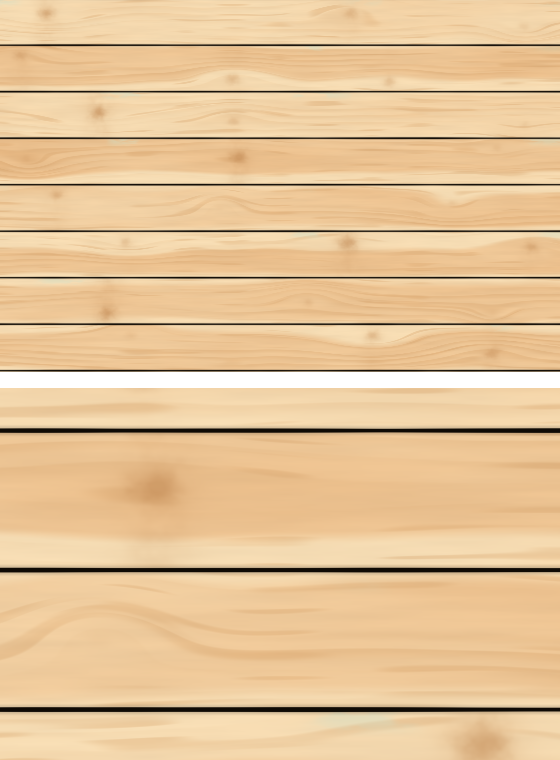
Top: the whole. Bottom: its middle third, enlarged.
A Shadertoy shader for this texture:

```glsl
// Eight pale pine boards stacked across the canvas, parted by thin dark gaps.
// Each board has a wavy heartwood band, and growth lines are contours of a
// height field that bends around scattered knots; fibres and wear lie on top.

#define BOARDS 8.0
#define SHIFT 0.0035
#define GAP_HALF 0.0019
#define KNOTS 3
#define RINGS 7.0
#define RING_DEPTH 0.34
#define FIBRE_DEPTH 0.045
#define WEAR 0.45

const vec3 SAPWOOD = vec3(0.965, 0.865, 0.705);
const vec3 HEARTWOOD = vec3(0.925, 0.760, 0.565);
const vec3 RING_TONE = vec3(0.835, 0.630, 0.410);
const vec3 KNOT_TONE = vec3(0.760, 0.540, 0.330);
const vec3 PAINT = vec3(0.820, 0.875, 0.780);
const vec3 GAP_TONE = vec3(0.060, 0.040, 0.015);

// Heartwood per board, bottom to top: low edge, high edge, left and right strength
const vec4 HEART[8] = vec4[8](
    vec4(0.02, 0.82, 0.75, 0.85), vec4(0.10, 0.86, 0.75, 0.80),
    vec4(0.06, 0.62, 0.85, 0.95), vec4(0.12, 0.88, 0.50, 1.00),
    vec4(0.27, 1.10, 1.00, 0.85), vec4(0.05, 0.95, 0.12, 0.32),
    vec4(0.22, 0.94, 0.90, 0.95), vec4(0.10, 0.90, 0.15, 0.32));

float hash(vec2 p) {
    vec3 q = fract(vec3(p.xyx) * 0.1031);
    q += dot(q, q.yzx + 33.33);
    return fract((q.x + q.y) * q.z);
}

float noise(vec2 p) {
    vec2 i = floor(p), f = fract(p);
    f = f * f * (3.0 - 2.0 * f);
    return mix(mix(hash(i), hash(i + vec2(1, 0)), f.x),
               mix(hash(i + vec2(0, 1)), hash(i + vec2(1, 1)), f.x), f.y);
}

float fbm(vec2 p) {
    return 0.55 * noise(p) + 0.3 * noise(p * 2.1 + 7.3) + 0.15 * noise(p * 4.3 + 19.1);
}

// Returns the bent grain height in x and the knot darkness in y
vec2 grainField(float x, float v, float row, float aspect) {
    float height = v + 0.26 * (fbm(vec2(x * 2.2, v * 0.9 + row * 11.0)) - 0.5);
    float knot = 0.0;
    for (int i = 0; i < KNOTS; i++) {
        vec2 id = vec2(float(i) + 3.0, row * 5.0 + 2.0);
        float size = hash(id + 31.0);
        vec2 centre = vec2((float(i) + hash(id)) / float(KNOTS) * aspect,
                           mix(0.2, 0.8, hash(id + 13.0)));
        vec2 d = vec2(x, v) - centre;
        vec2 swell = d / vec2(mix(0.06, 0.17, size), 0.34);
        float bump = exp(-dot(swell, swell));
        height += bump * ((hash(id + 47.0) - 0.5) * 0.55 - 0.65 * d.y);
        vec2 core = d / vec2(mix(0.010, 0.022, size), mix(0.06, 0.13, size));
        float r = length(core) + 0.8 * (fbm(vec2(x * 60.0, v * 9.0)) - 0.5);
        float smear = exp(-pow(d.x / 0.035, 2.0)) * fbm(vec2(x * 45.0, v * 5.0 + row));
        knot += size * (0.55 * exp(-r * r) + 0.22 * smear * size);
    }
    return vec2(height, knot);
}

vec3 boardColor(float x, float v, float row, float aspect) {
    vec4 heart = HEART[int(clamp(row, 0.0, 7.0))];
    vec2 field = grainField(x, v, row, aspect);

    // Heartwood band with soft, wandering edges
    float band = smoothstep(heart.x - 0.06, heart.x + 0.06, field.x)
               * (1.0 - smoothstep(heart.y - 0.06, heart.y + 0.08, field.x));
    float tone = band * mix(heart.z, heart.w, smoothstep(0.2, 0.8, x / aspect));
    float mottling = fbm(vec2(x * 3.0, v * 2.0 + row * 7.0)) - 0.5;
    vec3 col = mix(SAPWOOD, HEARTWOOD, clamp(tone + 0.55 * mottling, 0.0, 1.15));

    // Growth lines, faded in and out along the board
    float phase = field.x * RINGS + 0.7 * noise(vec2(x * 1.5, row * 3.7));
    float saw = fract(phase);
    float ring = smoothstep(0.25, 0.9, saw) * (1.0 - smoothstep(0.9, 1.0, saw));
    float fade = smoothstep(0.25, 0.7, noise(vec2(x * 2.5, field.x * 5.0 + row * 9.0)));
    col = mix(col, RING_TONE, RING_DEPTH * ring * fade * (0.3 + 0.7 * tone));

    // Short resin streaks and fine fibres
    float streak = smoothstep(0.72, 0.95, noise(vec2(x * 8.0, field.x * 19.0 + row * 23.0)));
    col = mix(col, RING_TONE, 0.32 * streak);
    col *= 1.0 + FIBRE_DEPTH * (fbm(vec2(x * 11.0, v * 15.0 + row * 29.0)) - 0.5);

    // Knots, then traces of pale paint near the upper edge
    col = mix(col, KNOT_TONE, clamp(field.y, 0.0, 0.65));
    float patches = smoothstep(0.78, 0.92, noise(vec2(x * 6.0, row * 13.0 + 5.0)));
    float flecks = smoothstep(0.35, 0.65, fbm(vec2(x * 30.0, v * 12.0 + row)));
    return mix(col, PAINT, WEAR * patches * flecks * smoothstep(0.78, 0.95, v));
}

void mainImage(out vec4 fragColor, in vec2 fragCoord) {
    vec2 p = fragCoord / iResolution.y;
    float aspect = iResolution.x / iResolution.y;
    float y = (p.y - SHIFT) * BOARDS;
    float row = floor(y), v = y - row;
    vec3 col = boardColor(p.x, v, row, aspect);

    // Rounded board edges and gaps of slightly uneven width
    float d = min(v, 1.0 - v) / BOARDS;
    float halfWidth = GAP_HALF * (0.75 + 0.5 * fbm(vec2(p.x * 6.0, floor(y + 0.5) * 17.0)));
    float soft = 0.7 / iResolution.y;
    col *= mix(0.86, 1.0, smoothstep(halfWidth, halfWidth + 0.004, d));
    col = mix(GAP_TONE, col, smoothstep(halfWidth - soft, halfWidth + soft, d));
    fragColor = vec4(col, 1.0);
}
```
